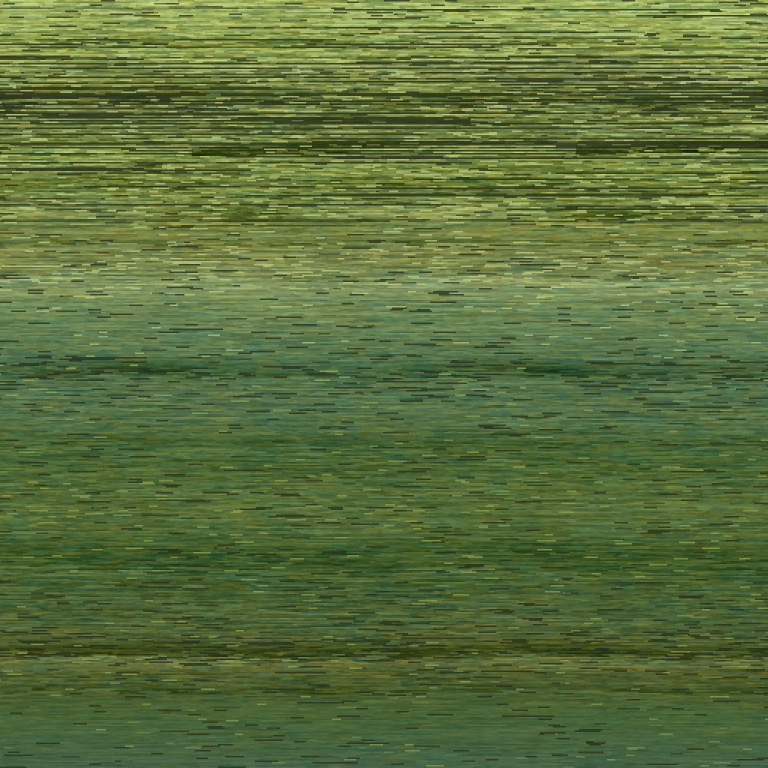
Write a Shadertoy shader that draws this texture.

```glsl
// Green field of thin horizontal streaks, bright and coarse above, dark and calm below.
#define ROWS 512.0
#define LONG_CELLS 11.0
#define MID_CELLS 34.0
#define FINE_CELLS 95.0
#define CONTRAST 0.50
#define RAGGED 0.010
#define PATCH_REPEAT 2.0
#define DARK vec3(0.15, 0.18, 0.10)
#define PALE vec3(0.76, 0.81, 0.51)
#define STOPS 16
#define BANDS 12

// Colours at equal steps from top to bottom
const vec3 ramp[STOPS] = vec3[STOPS](
    vec3(.61, .69, .38), vec3(.53, .60, .30), vec3(.43, .49, .26), vec3(.47, .55, .26),
    vec3(.46, .53, .26), vec3(.47, .52, .29), vec3(.43, .53, .33), vec3(.34, .46, .30),
    vec3(.33, .44, .28), vec3(.29, .40, .20), vec3(.34, .43, .22), vec3(.25, .36, .17),
    vec3(.30, .39, .21), vec3(.32, .37, .17), vec3(.28, .39, .21), vec3(.27, .39, .27));

// Narrow bands: depth from the top, half width, change of light
const vec3 bands[BANDS] = vec3[BANDS](
    vec3(.055, .004, -.10), vec3(.082, .004, .08), vec3(.130, .010, -.08),
    vec3(.240, .008, -.06), vec3(.315, .003, -.12), vec3(.374, .012, .08),
    vec3(.483, .010, -.07), vec3(.575, .008, -.04), vec3(.720, .014, -.03),
    vec3(.847, .007, -.09), vec3(.864, .007, .07), vec3(.897, .003, -.07));

float hash(vec2 p) {
    return fract(sin(dot(p, vec2(127.1, 311.7))) * 43758.5453);
}

float bump(float x, float centre, float width) {
    float d = (x - centre) / width;
    return exp(-d * d);
}

// Random value held along each dash of a row, with smoothed ends
float dashes(float x, float row, float count, float seed, float pixel) {
    float phase = hash(vec2(row, seed)) * 61.0;
    float s = x * count + phase + 0.6 * sin(x * count * 0.7 + phase);
    float seam = floor(s + 0.5);
    float blend = clamp((s - seam) / (count * pixel * 1.4) + 0.5, 0.0, 1.0);
    vec2 key = vec2(seam, row + seed * 17.0);
    return mix(hash(key - vec2(1.0, 0.0)), hash(key), blend);
}

vec3 rampColour(float depth) {
    float s = clamp(depth, 0.0, 1.0) * float(STOPS - 1);
    int i = min(int(s), STOPS - 2);
    return mix(ramp[i], ramp[i + 1], s - float(i));
}

// Broad shapes that recur across the width
float patches(float x, float depth) {
    float p = fract(x * PATCH_REPEAT);
    float q = fract(p + 0.5);
    float wedge = bump(depth, 0.195 - 0.012 * q, 0.006) * (1.0 - 0.6 * q);
    float ribbon = bump(depth, 0.191 - 0.008 * p, 0.007) * (1.0 - smoothstep(0.45, 0.75, p));
    float ledge = bump(depth, 0.276, 0.009) * cos(6.2832 * (p - 0.12));
    float shade = bump(depth, 0.480, 0.009) * bump(p, 0.40, 0.22);
    float glint = bump(depth, 0.749, 0.003) * bump(p, 0.30, 0.28);
    return 0.16 * ribbon - 0.27 * wedge + 0.11 * ledge - 0.08 * shade + 0.12 * glint;
}

vec3 streakRow(float x, float row, float pixel) {
    float a = dashes(x, row, LONG_CELLS, 1.0, pixel);
    float b = dashes(x, row, MID_CELLS, 2.0, pixel);
    float c = dashes(x, row, FINE_CELLS, 3.0, pixel);
    float d = dashes(x, row, MID_CELLS, 4.0, pixel);
    float depth = 1.0 - (row + 0.5) / ROWS;
    depth += RAGGED * (b - 0.5) + 0.002 * sin(12.566 * x);

    // Upper, middle and lower zones
    float upper = 1.0 - smoothstep(0.27, 0.31, depth);
    float lower = smoothstep(0.87, 0.93, depth);
    float haze = bump(depth, 0.35, 0.04);
    float strength = CONTRAST * (0.50 + 0.50 * upper + 0.2 * haze - 0.25 * lower);

    // Base light
    vec3 colour = rampColour(depth);
    float light = patches(x, depth);
    for (int i = 0; i < BANDS; i++)
        light += bands[i].z * bump(depth, bands[i].x, bands[i].y);
    float grain = 0.35 * a + 0.35 * b + 0.30 * c - 0.5;
    colour += light + strength * grain * vec3(1.0, 1.02, 0.72);

    // Warm and cool dashes
    colour += (d - 0.5) * vec3(0.11, 0.02, -0.07) * (1.0 - 0.4 * lower);

    // Long dark furrows near the top
    float furrow = dashes(x, row, 2.5, 5.0, pixel);
    float furrowShare = upper * (0.10 + 0.22 * smoothstep(0.03, 0.13, depth));
    float dark = 0.80 * (1.0 - smoothstep(furrowShare - 0.03, furrowShare + 0.03, furrow)) * upper;

    // Short dark flecks and pale flecks
    float darkShare = 0.07 + 0.10 * bump(depth, 0.485, 0.025) + 0.12 * bump(depth, 0.84, 0.025)
        + 0.10 * bump(depth, 0.13, 0.02) - 0.03 * lower;
    float fleck = dashes(x, row, 42.0, 6.0, pixel);
    dark = max(dark, 0.75 * (1.0 - smoothstep(darkShare - 0.02, darkShare + 0.02, fleck)));
    colour = mix(colour, DARK, dark);
    float paleShare = 0.035 + 0.10 * upper + 0.09 * haze + 0.03 * bump(depth, 0.67, 0.04)
        + 0.04 * bump(depth, 0.865, 0.01) - 0.015 * lower;
    float spark = dashes(x, row, 60.0, 7.0, pixel);
    float pale = smoothstep(0.98 - paleShare, 1.02 - paleShare, spark) * (1.0 - 0.7 * dark);
    vec3 paleTint = mix(PALE, vec3(0.57, 0.64, 0.30), smoothstep(0.4, 0.55, depth));
    return mix(colour, paleTint, 0.70 * pale);
}

void mainImage(out vec4 fragColor, in vec2 fragCoord) {
    vec2 uv = fragCoord / iResolution.xy;
    vec2 pixel = 1.0 / iResolution.xy;

    // Blend the two rows that share the nearest seam
    float y = uv.y * ROWS;
    float seam = floor(y + 0.5);
    float blend = clamp((y - seam) / (ROWS * pixel.y) + 0.5, 0.0, 1.0);
    vec3 below = streakRow(uv.x, seam - 1.0, pixel.x);
    vec3 above = streakRow(uv.x, seam, pixel.x);
    fragColor = vec4(clamp(mix(below, above, blend), 0.0, 1.0), 1.0);
}
```
